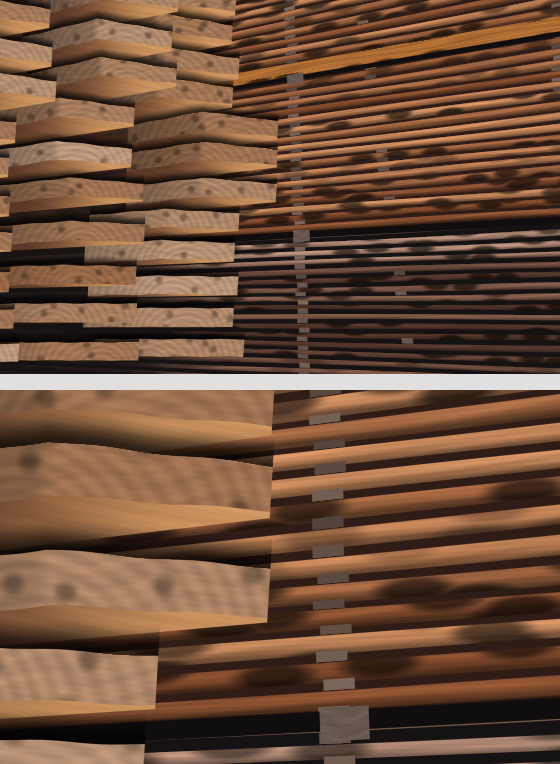
Top, the full canvas; bottom, a detail of the centre.
Write a Shadertoy shader that draws this pattern.

```glsl
// Sawn timber yard: thick plank ends on the left, a wall of thin stacked boards on the right.

float hash(vec2 p) {
    return fract(sin(dot(p, vec2(127.1, 311.7))) * 43758.545);
}

// Distance to the nearest scattered cell point
float cellDistance(vec2 p) {
    float nearest = 1.0;
    for (int j = -1; j <= 1; j++)
    for (int i = -1; i <= 1; i++) {
        vec2 cell = floor(p) + vec2(i, j);
        vec2 point = cell + vec2(hash(cell), hash(cell + 17.0));
        nearest = min(nearest, length(point - p));
    }
    return nearest;
}

// Fine fibres made of layered sines, about -1 to 1
float fibres(vec2 p) {
    float warp = 2.0 * sin(p.x * 0.7 + 1.3 * sin(p.y * 0.4));
    return 0.5 * sin(p.y * 2.0 + warp) + 0.3 * sin(p.y * 4.7 - p.x + warp)
         + 0.2 * sin(p.y * 9.1 + p.x * 2.3);
}

// Soft-edged interval
float band(float lo, float hi, float x, float soft) {
    return smoothstep(lo - soft, lo + soft, x) * (1.0 - smoothstep(hi - soft, hi + soft, x));
}

// Thin boards fanning out from a distant vanishing point on the left
vec3 boardWall(vec2 p, float px) {
    float v = (p.y - 0.16) / (1.0 + (p.x - 0.8) / 3.8);
    float level = v + 0.0015 * sin(p.x * 5.0 + v * 47.0);
    float row = level / 0.024, id = floor(row), f = fract(row);
    float soft = px / 0.024;
    float upper = step(0.211, v);
    float tone = hash(vec2(id, 3.0));

    // Board edge: colour, fibres, bark patches and rounded shading
    vec3 wood = mix(mix(vec3(0.27, 0.17, 0.14), vec3(0.52, 0.37, 0.30), tone),
                    mix(vec3(0.47, 0.27, 0.16), vec3(0.76, 0.53, 0.36), tone), upper);
    wood = mix(wood, vec3(0.70, 0.55, 0.47), 0.8 * band(0.135, 0.205, v, 0.012));
    float thickBoard = band(0.639, 0.675, v, px);
    wood = mix(wood, vec3(0.68, 0.42, 0.20), thickBoard);
    wood *= 1.0 + 0.12 * fibres(vec2(p.x * 18.0 + id * 5.0, row * 4.0));
    float bark = 1.0 - smoothstep(0.18, 0.42, cellDistance(vec2(p.x * 9.0 + id * 3.7, row * 0.7)));
    wood *= 1.0 - 0.6 * bark * smoothstep(0.25, 0.6, hash(vec2(id, 8.0)));
    wood *= mix(mix(0.55, 1.12, smoothstep(0.2, 0.8, f)), 1.0, thickBoard);

    // Dark air gaps between boards
    float gapTop = mix(0.42, 0.25, upper) + 0.12 * (hash(vec2(id, 5.0)) - 0.5);
    float solid = max(band(gapTop, 0.97, f, soft), thickBoard);
    vec3 col = mix(mix(vec3(0.08, 0.07, 0.075), vec3(0.19, 0.11, 0.085), upper), wood, solid);

    // Spacer sticks: one full column, one sparse, one at the upper right
    float lean = 1.0 - p.y;
    float inGap = band(0.0, gapTop + 0.12, f, soft) * (1.0 - thickBoard);
    float slip = 0.008 * (hash(vec2(id, 11.0)) - 0.5);
    float sticks = band(-0.014, 0.014, p.x - 0.775 - 0.04 * lean + slip, px);
    sticks += band(-0.015, 0.015, p.x - 0.965 - 0.14 * lean + slip, px) * step(0.8, hash(vec2(id, 2.0)));
    sticks += band(-0.012, 0.012, p.x - 1.49 + slip, px) * step(0.75, p.y);
    vec3 stickColour = vec3(0.43, 0.35, 0.31) * (0.75 + 0.4 * hash(vec2(id, 6.0)));
    col = mix(col, stickColour, min(sticks, 1.0) * inGap);

    // Seams between packs, with a bearer block in each
    float seams = band(0.203, 0.221, v, px) + band(0.627, 0.639, v, px);
    col = mix(col, vec3(0.06, 0.05, 0.05), seams);
    float block = band(-0.016, 0.028, p.x - 0.775 - 0.04 * lean, px);
    block *= band(0.194, 0.224, v, px) + band(0.618, 0.644, v, px);
    return mix(col, vec3(0.40, 0.34, 0.31) + 0.03 * fibres(p * 160.0), block);
}

// One plank end over col: end-grain face above, underside below
vec3 plankEnd(vec3 col, vec2 p, vec2 tip, float seed, float px) {
    float u = (tip.x - p.x) / 0.40;
    float tilt = smoothstep(0.1, 0.95, tip.y);
    float thick = 0.046 + 0.008 * hash(vec2(seed, 4.0));
    float top = tip.y + tilt * (0.07 * min(u, 0.5) - 0.10 * max(u - 0.5, 0.0));
    top += 0.001 * sin(p.x * 60.0 + seed);
    float faceEnd = top - thick * mix(1.0, 0.8 + 0.5 * min(u, 0.5), tilt);
    float bottom = min(faceEnd, tip.y - thick - tilt * 0.075 * u);
    float span = band(0.0, 1.0, u + 0.15 * (p.y - tip.y), px / 0.40);

    // Shadow lying in the gap above the plank
    col *= 1.0 - 0.75 * span * step(top, p.y) * (1.0 - smoothstep(0.0, 0.03, p.y - top));

    // Growth rings and saw marks on the face
    vec2 heart = tip - vec2(0.08 + 0.2 * hash(vec2(seed, 1.0)), 0.07);
    float rings = sin(length((p - heart) * vec2(0.8, 1.0)) * 420.0 + 1.5 * sin(p.x * 37.0 + seed));
    vec3 face = mix(vec3(0.58, 0.40, 0.27), vec3(0.73, 0.59, 0.48), hash(vec2(seed, 7.0)));
    face *= 1.0 + 0.05 * rings + 0.06 * fibres(p * vec2(70.0, 120.0) + seed);
    face *= 1.0 - 0.25 * smoothstep(0.48, 0.54, u) * tilt - 0.18 * smoothstep(0.5, 1.0, u);
    face *= 1.0 - 0.3 * (1.0 - smoothstep(0.05, 0.22, cellDistance(p * 15.0 + seed)));

    // Underside, bright near the tip and lost in shade further back
    vec3 under = mix(vec3(0.80, 0.58, 0.37), vec3(0.36, 0.22, 0.15), smoothstep(0.1, 0.85, u));
    under *= 1.0 + 0.05 * fibres(vec2(p.x * 20.0, (p.y + 0.2 * p.x) * 130.0));
    vec3 wood = mix(under, face, smoothstep(faceEnd - px, faceEnd + px, p.y));
    return mix(col, wood, span * band(bottom, top, p.y, px));
}

void mainImage(out vec4 fragColor, in vec2 fragCoord) {
    vec2 p = fragCoord / iResolution.y;
    float px = 0.75 / iResolution.y;
    vec3 col = boardWall(p, px);

    // Deep shade behind the planks
    vec3 shade = mix(vec3(0.08, 0.07, 0.07), vec3(0.25, 0.15, 0.11), smoothstep(0.2, 0.8, p.y));
    col = mix(col, shade, 0.9 * (1.0 - smoothstep(0.3, 0.66, p.x)));

    // Three plank columns, far to near, each from the top down
    vec3 columnX = vec3(0.64, 0.37, 0.035), firstY = vec3(0.925, 0.918, 0.976);
    vec3 pitch = vec3(0.083, 0.104, 0.100), bulgeRow = vec3(4.0, 0.0, 1.0);
    for (int c = 0; c < 3; c++)
    for (int i = -1; i < 11; i++) {
        float row = float(i), seed = row + 23.0 * float(c);
        float bulge = 0.11 * step(abs(row - bulgeRow[c]), 1.6);
        vec2 jitter = vec2(0.04, 0.014) * (vec2(hash(vec2(seed, 9.0)), hash(vec2(seed, 12.0))) - 0.5);
        vec2 tip = vec2(columnX[c] + bulge, firstY[c] - pitch[c] * row) + jitter;
        col = plankEnd(col, p, tip, seed, px);
    }
    fragColor = vec4(col, 1.0);
}
```
